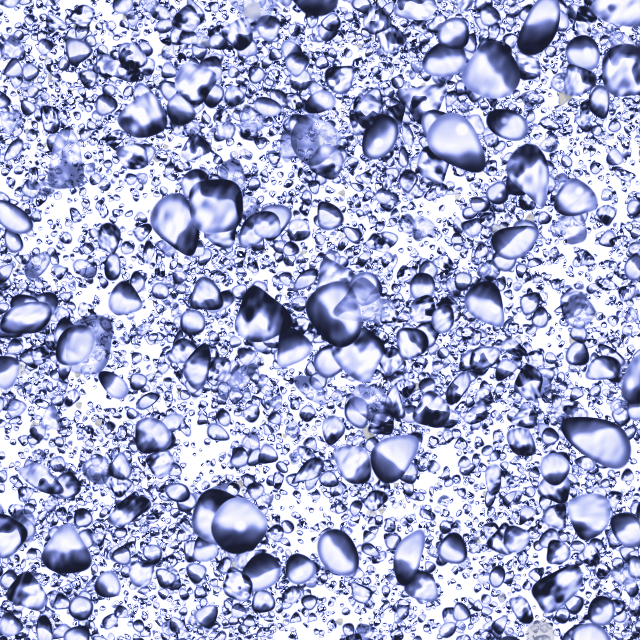
Reproduce this texture procedurally as a Shadertoy shader.

```glsl
// Glossy blue-violet liquid droplets of many sizes scattered over white.
#define LAYERS 7
#define FINEST_GRID 104.0
#define GRID_RATIO 0.685
#define FINE_DENSITY 0.60
#define COARSE_DENSITY 0.33
#define MIN_RADIUS 0.22
#define MAX_RADIUS 0.50
#define EDGE_SOFTNESS 0.0016
#define RIM_DARKNESS 0.95
#define WARP 0.9
#define GREY_SHARE 0.012

vec4 hash4(vec3 p) {
    vec4 q = fract(p.xyzx * vec4(0.1031, 0.1030, 0.0973, 0.1099));
    q += dot(q, q.wzxy + 33.33);
    return fract((q.xxyz + q.yzzw) * q.zywx);
}

float noise(vec2 p) {
    vec2 i = floor(p), f = fract(p);
    f = f * f * (3.0 - 2.0 * f);
    float a = hash4(vec3(i, 7.0)).x;
    float b = hash4(vec3(i + vec2(1, 0), 7.0)).x;
    float c = hash4(vec3(i + vec2(0, 1), 7.0)).x;
    float d = hash4(vec3(i + vec2(1, 1), 7.0)).x;
    return mix(mix(a, b, f.x), mix(c, d, f.x), f.y);
}

mat2 rotation(float angle) {
    float c = cos(angle), s = sin(angle);
    return mat2(c, s, -s, c);
}

// Dark navy through periwinkle to white
vec3 palette(float tone) {
    vec3 ramp[6] = vec3[6](
        vec3(0.10, 0.11, 0.19), vec3(0.23, 0.26, 0.42), vec3(0.37, 0.41, 0.64),
        vec3(0.54, 0.59, 0.89), vec3(0.77, 0.80, 0.98), vec3(0.96, 0.96, 1.00));
    vec3 color = ramp[0];
    for (int k = 1; k < 6; k++)
        color = mix(color, ramp[k], clamp(tone * 5.0 - float(k - 1), 0.0, 1.0));
    return min(color + max(tone - 1.0, 0.0), 1.0);
}

// Tone inside a drop: bright side, horizon, dark side, dark rim
float dropTone(vec2 q, float dist, vec4 look, vec4 detail) {
    float angle = 1.57 + (look.x - 0.5) * 2.0 + (look.y < 0.5 ? 3.14 : 0.0);
    float height = dot(q, vec2(cos(angle), sin(angle)));
    float warp = WARP * detail.x * detail.x + 0.1;
    float ripple = noise(q * 2.2 + look.zw * 90.0) - 0.5;
    float horizon = height + ripple * warp * 1.8 + 0.4 * look.z - 0.1;
    float width = mix(0.08, 0.35, look.w);
    float bright = mix(1.08, 0.74, clamp(horizon * 0.9, 0.0, 1.0));
    float dark = mix(0.56, 0.0, clamp(-horizon * 1.2, 0.0, 1.0));
    float tone = mix(dark, bright, smoothstep(-width, width, horizon));

    // Rim, deepest away from the light
    float rim = smoothstep(0.68, 0.97, dist) * mix(0.4, 1.0, detail.y);
    tone *= 1.0 - RIM_DARKNESS * rim * mix(1.0, 0.6, smoothstep(-0.4, 0.9, height));

    // Stretched refraction and a small glint
    vec2 streak = rotation(detail.w * 6.28) * q * vec2(2.4, 5.0);
    tone += (noise(streak + detail.zw * 70.0) - 0.5) * warp * 0.9;
    vec2 spot = (detail.zw - 0.5) * 1.1;
    tone += 0.4 * smoothstep(0.3, 0.05, length(q - spot)) * step(0.5, look.w);
    return clamp(tone, 0.0, 1.06);
}

// Lays one scattered layer over surface, which holds tone and greyness
vec2 addDrops(vec2 surface, vec2 uv, float grid, float density, float layer) {
    vec2 shift = layer * vec2(3.7, 8.3);
    vec2 p = uv * grid + shift;
    vec2 home = floor(p);
    for (int y = -1; y <= 1; y++)
    for (int x = -1; x <= 1; x++) {
        vec2 cell = home + vec2(x, y) + 40.0;
        vec4 place = hash4(vec3(cell, layer * 5.0 + 1.0));
        vec4 form = hash4(vec3(cell, layer * 5.0 + 2.0));
        vec4 look = hash4(vec3(cell, layer * 5.0 + 3.0));
        vec4 detail = hash4(vec3(cell, layer * 5.0 + 4.0));
        vec2 center = cell - 40.0 + mix(vec2(0.08), vec2(0.92), place.xy);
        float clump = 0.35 + 1.3 * noise((center - shift) / grid * 13.0 + 20.0);
        if (place.z > density * clump) continue;

        // Tapered, slightly lumpy ellipse
        float radius = mix(MIN_RADIUS, MAX_RADIUS, place.w);
        float aspect = mix(1.0, 0.46, form.x * form.x);
        vec2 offset = p - center;
        vec2 q = rotation((form.y - 0.5) * 2.6) * offset / radius;
        q /= vec2(sqrt(aspect), inversesqrt(aspect));
        q.x *= 1.0 + (form.z - 0.5) * 0.9 * clamp(q.y, -1.0, 1.0);
        float around = atan(q.y, q.x);
        float lump = 0.10 * form.w * sin(around * 3.0 + look.x * 6.28)
                   + 0.07 * detail.x * sin(around * 4.0 + look.z * 6.28);
        float dist = length(q) * (1.0 + lump);
        float soft = min(EDGE_SOFTNESS * grid / radius, 0.6);
        float cover = 1.0 - smoothstep(1.0 - soft, 1.0 + soft, dist);
        if (cover <= 0.0) continue;

        float grey = step(1.0 - GREY_SHARE, form.w);
        float tone = dropTone(offset / radius, dist, look, detail);
        tone = mix(tone, smoothstep(0.0, 1.0, tone), 0.5);
        tone = mix(tone, 0.75 + 0.15 * (tone - 0.5), grey);
        float opacity = detail.w < 0.15 ? 0.6 : 1.0;
        surface = mix(surface, vec2(tone, grey), cover * opacity);
    }
    return surface;
}

void mainImage(out vec4 fragColor, in vec2 fragCoord) {
    vec2 uv = fragCoord / iResolution.y;
    vec2 surface = vec2(1.06, 0.0);
    float grid = FINEST_GRID;
    for (int i = 0; i < LAYERS; i++) {
        float density = mix(FINE_DENSITY, COARSE_DENSITY, float(i) / float(LAYERS - 1));
        surface = addDrops(surface, uv, grid, density, float(i));
        grid *= GRID_RATIO;
    }
    vec3 color = palette(surface.x);
    vec3 greyed = vec3(dot(color, vec3(0.3, 0.55, 0.15))) * vec3(0.95, 0.94, 0.92);
    fragColor = vec4(mix(color, greyed, surface.y * 0.85), 1.0);
}
```
